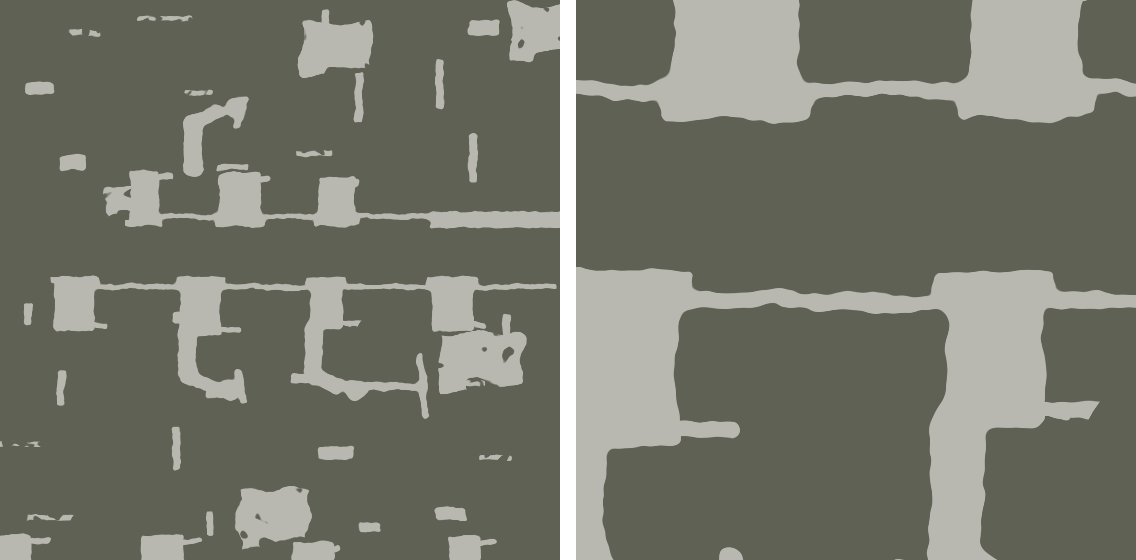
Left, the full canvas; right, a detail of the centre.
Reproduce this texture procedurally as a Shadertoy shader.

```glsl
// Pale blocky fragments, rails and slivers worn into a flat olive-grey ground.
#define GROUND vec3(0.37, 0.38, 0.33)
#define PALE vec3(0.72, 0.72, 0.69)
#define RAIL 0.0045
#define FILLET 0.009
#define WOBBLE 0.006
#define RAGGED 0.024
#define SCRAPS 28
#define PATCHES 5

vec2 hash22(vec2 p) {
    vec3 q = fract(p.xyx * vec3(0.1031, 0.1030, 0.0973));
    q += dot(q, q.yzx + 33.33);
    return fract((q.xx + q.yz) * q.zy);
}

float corner(vec2 cell, vec2 f, vec2 o) {
    return dot(hash22(cell + o) * 2.0 - 1.0, f - o);
}

float gradientNoise(vec2 p) {
    vec2 c = floor(p), f = fract(p);
    vec2 u = f * f * f * (f * (f * 6.0 - 15.0) + 10.0);
    vec2 e = vec2(0.0, 1.0);
    return mix(mix(corner(c, f, e.xx), corner(c, f, e.yx), u.x),
               mix(corner(c, f, e.xy), corner(c, f, e.yy), u.x), u.y);
}

float box(vec2 p, vec2 halfSize) {
    float r = min(0.005, 0.6 * min(halfSize.x, halfSize.y));
    vec2 q = abs(p) - halfSize + r;
    return length(max(q, 0.0)) + min(max(q.x, q.y), 0.0) - r;
}

float bar(vec2 p, vec2 a, vec2 b, float r) {
    vec2 v = b - a;
    return length(p - a - v * clamp(dot(p - a, v) / dot(v, v), 0.0, 1.0)) - r;
}

float join(float a, float b) {
    float h = max(FILLET - abs(a - b), 0.0) / FILLET;
    return min(a, b) - h * h * FILLET * 0.25;
}

// A rail with evenly pitched blocks growing from one side of it
float terrace(vec2 p, vec2 start, float side, float pitch, int count, float seed) {
    vec2 q = (p - start) * vec2(1.0, side);
    float d = box(q - vec2(0.43, 0.0), vec2(0.43, RAIL));
    for (int i = 0; i < count; i++) {
        vec2 r = hash22(vec2(float(i) + 3.0, seed));
        float w = mix(0.024, 0.040, r.x), h = mix(0.085, 0.105, r.y);
        vec2 c = q - vec2(float(i) * pitch, 0.0);
        float block = box(c - vec2(0.0, h * 0.5 - 0.016), vec2(w, h * 0.5));
        float lip = box(c + vec2(0.0, 0.012), vec2(w + 0.007, 0.006));
        float nub = bar(c, vec2(w, h - 0.028), vec2(w + 0.035 * r.y, h - 0.025), 0.005);
        d = join(d, min(block, min(lip, nub)));
    }
    return d;
}

// A bent stem that ends in a knob and a cross sliver
float limb(vec2 p, vec2 root, float side, float reach) {
    vec2 q = (p - root) * vec2(1.0, side);
    float d = bar(q, vec2(0.0), vec2(0.0, 0.08), 0.016);
    d = join(d, bar(q, vec2(0.0, 0.08), vec2(0.04, 0.10), 0.013));
    d = join(d, bar(q, vec2(0.04, 0.10), vec2(reach, 0.10), 0.007));
    d = join(d, length(q - vec2(min(reach, 0.075), 0.107)) - 0.018);
    float cross = reach * 0.28;
    return join(d, bar(q, vec2(reach, 0.1 - cross), vec2(reach + 0.01, 0.1 + cross), 0.006));
}

// Large ragged plates with small holes
float patches(vec2 p) {
    float d = 1.0;
    float rag = gradientNoise(p * 16.0) * RAGGED;
    float hole = (gradientNoise(p * 36.0 + 7.0) - 0.36) * 0.025;
    for (int i = 0; i < PATCHES; i++) {
        float k = float(i);
        vec2 c = vec2(fract(0.49 + 0.37 * k), min(0.08 + 0.28 * k, 0.95));
        vec2 r = hash22(vec2(k, 41.0));
        vec2 size = mix(vec2(0.060, 0.040), vec2(0.078, 0.048), r);
        if (i == 2) size *= 0.55;
        float plate = box(p - c, size);
        float foot = box(p - c + size * vec2(0.65, 0.9), size * vec2(0.38, 0.5));
        d = min(d, max(join(plate, foot) + rag, hole));
    }
    return d;
}

// Dashes, slivers and pills spread evenly, leaving the middle lane bare
float scraps(vec2 p) {
    float d = 1.0;
    float gaps = (gradientNoise(p * 55.0) - 0.08) * 0.02;
    for (int i = 0; i < SCRAPS; i++) {
        float k = float(i);
        vec2 c = fract(vec2(0.755, 0.570) * k + vec2(0.03, 0.25));
        c.y = c.y * 0.83 + 0.17 * step(0.54, c.y);
        vec2 r = hash22(vec2(k, 17.0));
        float dash = max(box(p - c, vec2(mix(0.02, 0.05, r.x), 0.0045)), gaps);
        float sliver = box(p - c, vec2(0.007, mix(0.015, 0.045, r.x)));
        float pill = box(p - c, vec2(mix(0.010, 0.034, r.x), mix(0.007, 0.014, r.y)));
        d = min(d, i % 3 == 0 ? dash : i % 3 == 1 ? sliver : pill);
    }
    return d;
}

void mainImage(out vec4 fragColor, in vec2 fragCoord) {
    vec2 p = fragCoord / iResolution.y;
    // Worn outlines
    p += WOBBLE * vec2(gradientNoise(p * 32.0), gradientNoise(p * 32.0 + 50.0));
    p += 0.4 * WOBBLE * vec2(gradientNoise(p * 100.0), gradientNoise(p * 100.0 + 90.0));

    float d = terrace(p, vec2(0.257, 0.614), 1.0, 0.172, 3, 5.0);
    d = join(d, terrace(p, vec2(0.133, 0.488), -1.0, 0.225, 4, 8.0));
    d = join(d, terrace(p, vec2(0.020, -0.040), 1.0, 0.270, 4, 11.0));
    d = join(d, box(p - vec2(0.89, 0.607), vec2(0.12, 0.014)));
    d = join(d, limb(p, vec2(0.335, 0.410), -1.0, 0.09));
    d = join(d, limb(p, vec2(0.560, 0.410), -1.0, 0.19));
    d = join(d, limb(p, vec2(0.345, 0.700), 1.0, 0.08));
    d = min(d, min(patches(p), scraps(p)));

    float edge = 0.6 / iResolution.y;
    fragColor = vec4(mix(PALE, GROUND, smoothstep(-edge, edge, d)), 1.0);
}
```
